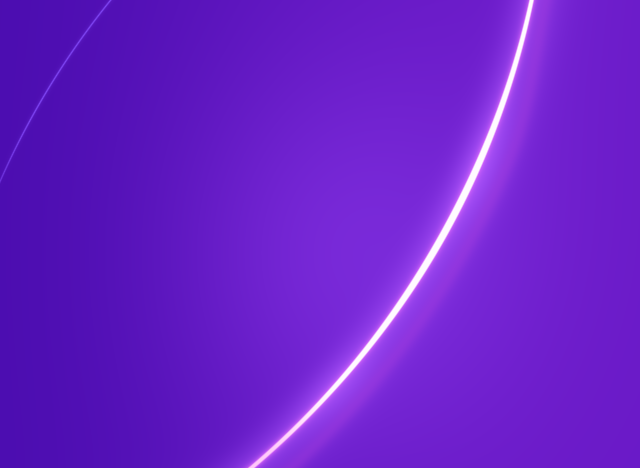
This background is drawn by a Shadertoy shader. Its source:

```glsl
// A glowing white neon arc and a thin violet arc sweeping over a deep purple gradient.

const vec3 DEEP_INDIGO = vec3(0.295, 0.050, 0.690);
const vec3 ROYAL_PURPLE = vec3(0.415, 0.100, 0.780);
const vec3 BRIGHT_VIOLET = vec3(0.490, 0.175, 0.865);
const vec3 GLOW_VIOLET = vec3(0.690, 0.350, 1.000);
const vec3 BAND_MAGENTA = vec3(0.660, 0.230, 0.860);
const vec3 HALO_PINK = vec3(0.900, 0.430, 1.000);
const vec3 CORE_WHITE = vec3(1.000, 0.985, 1.000);
const vec3 CORE_PINK = vec3(1.000, 0.780, 0.980);
const vec3 THIN_VIOLET = vec3(0.530, 0.310, 1.000);

// Signed distance to a circle: negative inside, positive outside
float circleDistance(vec2 p, vec2 center, float radius) {
    return length(p - center) - radius;
}

// Bell curve with a given width
float bell(float x, float width) {
    float t = x / width;
    return exp(-t * t);
}

// Antialiased line of a given half width
float stroke(float d, float halfWidth, float pixel) {
    return 1.0 - smoothstep(halfWidth - pixel, halfWidth + pixel, abs(d));
}

// Soft spot with separate horizontal and vertical spread
float spot(vec2 p, vec2 center, vec2 spread) {
    vec2 q = (p - center) / spread;
    return exp(-dot(q, q));
}

vec3 background(vec2 p) {
    vec3 color = mix(DEEP_INDIGO, ROYAL_PURPLE, smoothstep(-0.1, 1.15, p.x));
    return mix(color, BRIGHT_VIOLET, 0.85 * spot(p, vec2(0.78, 0.46), vec2(0.37, 0.42)));
}

// Broad light around the arc, cut off by a soft magenta band outside
vec3 addGlow(vec3 color, vec2 p, float d, float strength) {
    float inner = bell(min(d, 0.0), 0.045);
    float outer = bell(max(d, 0.0), 0.060);
    float wide = step(0.0, d) * exp(-d / 0.13) + step(d, 0.0) * exp(d / 0.045);
    float hotspots = spot(p, vec2(1.05, 0.62), vec2(0.10, 0.14))
                   + spot(p, vec2(0.74, 0.16), vec2(0.12, 0.10));
    color = mix(color, BRIGHT_VIOLET, 0.65 * wide);
    color = mix(color, GLOW_VIOLET, inner * outer * (0.32 + 0.18 * strength + 0.28 * hotspots));
    float bandOffset = mix(0.057, 0.030, smoothstep(0.65, 1.0, p.y));
    return mix(color, BAND_MAGENTA, 0.34 * bell(d - bandOffset, 0.016));
}

// Bright tapered tube with a tight pink halo
vec3 addNeonLine(vec3 color, float d, float strength, float pinkness, float pixel) {
    float halfWidth = mix(0.0036, 0.0076, strength);
    float edge = max(abs(d) - halfWidth, 0.0);
    color = mix(color, HALO_PINK, 0.75 * exp(-edge / 0.0055));
    vec3 core = mix(CORE_WHITE, CORE_PINK, pinkness);
    return mix(color, core, stroke(d, halfWidth, pixel));
}

void mainImage(out vec4 fragColor, in vec2 fragCoord) {
    vec2 p = fragCoord / iResolution.y;
    float pixel = 1.0 / iResolution.y;

    vec3 color = background(p);

    // Thin arc in the upper left corner, fading toward its lower end
    float thin = circleDistance(p, vec2(1.5605, -0.0738), 1.7046);
    float thinFade = smoothstep(0.54, 0.78, p.y);
    color = mix(color, THIN_VIOLET, stroke(thin, 0.0013, pixel) * mix(0.5, 0.9, thinFade));
    color = mix(color, THIN_VIOLET, 0.12 * bell(thin, 0.006) * thinFade);

    // Main neon arc, strongest near its middle
    float arc = circleDistance(p, vec2(-0.6288, 1.3778), 1.8048);
    float strength = bell(p.y - 0.53, 0.36);
    float pinkness = 1.0 - smoothstep(0.0, 0.20, p.y);
    color = addGlow(color, p, arc, strength);
    color = addNeonLine(color, arc, strength, pinkness, pixel);

    fragColor = vec4(color, 1.0);
}
```
